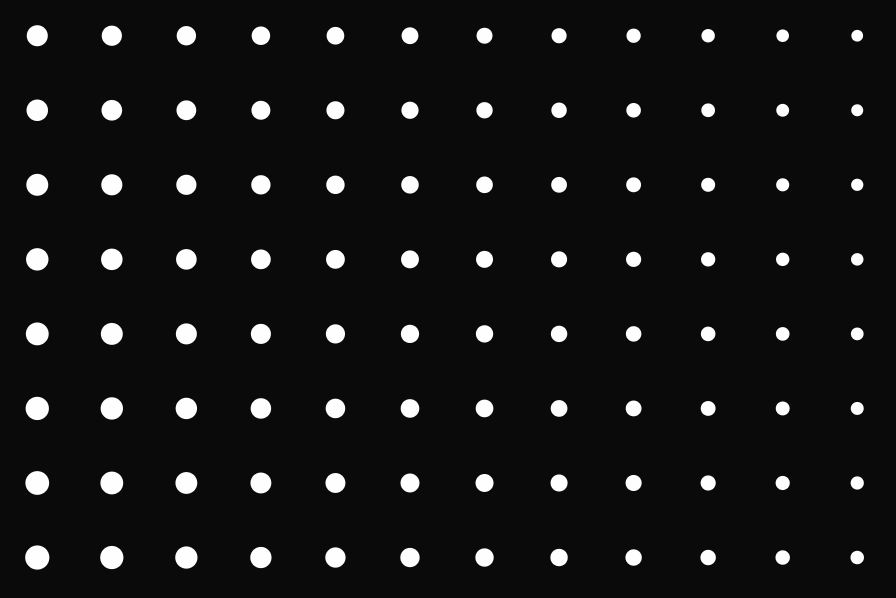
Give the GLSL for this pattern, as a Shadertoy shader.

```glsl
#define CELLS_ACROSS 12.02
#define ROW_SHIFT 0.043
#define RADIUS_TOP 0.141
#define RADIUS_BOTTOM 0.162
#define RIGHT_SHRINK 0.444
#define LAST_CELL vec2(11.0, 7.0)
#define BACKGROUND vec3(0.04)
#define DOT_COLOR vec3(0.995)

// Dots shrink towards the right and, slightly, towards the top
float dotRadius(vec2 cell) {
    vec2 t = clamp(cell / LAST_CELL, 0.0, 1.0);
    return mix(RADIUS_BOTTOM, RADIUS_TOP, t.y) * (1.0 - RIGHT_SHRINK * t.x);
}

void mainImage(out vec4 fragColor, in vec2 fragCoord) {
    // Square cells, sized by the canvas width
    float pixel = CELLS_ACROSS / iResolution.x;
    vec2 grid = fragCoord * pixel - vec2(0.0, ROW_SHIFT);
    vec2 cell = floor(grid);
    vec2 local = fract(grid) - 0.5;

    // Antialiased disc in each cell
    float dist = length(local) - dotRadius(cell);
    float coverage = clamp(0.5 - dist / pixel, 0.0, 1.0);

    fragColor = vec4(mix(BACKGROUND, DOT_COLOR, coverage), 1.0);
}
```
